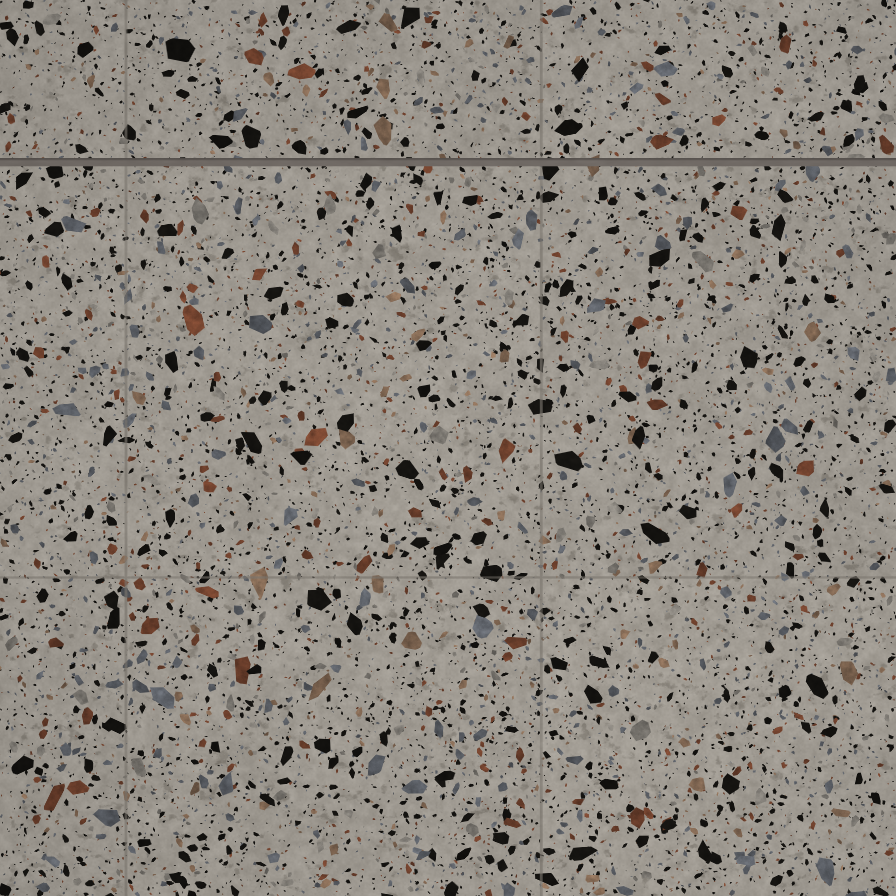
Reproduce this texture procedurally as a Shadertoy shader.

```glsl
// Terrazzo slabs: angular stone chips in grey cement, fine tile joints and one wide groove.

vec3 hash3(vec3 p) {
    p = fract(p * vec3(0.1031, 0.1030, 0.0973));
    p += dot(p, p.yxz + 33.33);
    return fract((p.xxy + p.yxx) * p.zyx);
}

float valueNoise(vec2 p) {
    vec2 i = floor(p), f = fract(p);
    f = f * f * (3.0 - 2.0 * f);
    float a = hash3(vec3(i, 7.0)).x;
    float b = hash3(vec3(i + vec2(1, 0), 7.0)).x;
    float c = hash3(vec3(i + vec2(0, 1), 7.0)).x;
    float d = hash3(vec3(i + vec2(1, 1), 7.0)).x;
    return mix(mix(a, b, f.x), mix(c, d, f.x), f.y);
}

float fbm(vec2 p) {
    float sum = 0.0, amplitude = 0.5;
    for (int i = 0; i < 4; i++) {
        sum += amplitude * valueNoise(p);
        p = p * 2.03 + 17.3;
        amplitude *= 0.5;
    }
    return sum;
}

// Distance to an irregular, stretched polygon of six random sides.
float chipDistance(vec2 q, float radius, vec3 seed) {
    vec3 shape = hash3(seed + 41.0);
    float turn = 6.2832 * shape.x;
    q = mat2(cos(turn), sin(turn), -sin(turn), cos(turn)) * q;
    q *= vec2(mix(0.68, 0.95, shape.y), mix(1.1, 1.5, shape.z));
    float d = length(q) - radius * 1.15;
    for (int k = 0; k < 6; k++) {
        vec3 side = hash3(seed + 11.0 * float(k) + 3.0);
        float angle = 1.0472 * (float(k) + 0.8 * side.x);
        d = max(d, dot(q, vec2(cos(angle), sin(angle))) - radius * mix(0.6, 1.1, side.y));
    }
    return d;
}

vec3 chipColour(float pick) {
    if (pick < 0.49) return vec3(0.075, 0.070, 0.060); // black basalt
    if (pick < 0.63) return vec3(0.42, 0.245, 0.17);   // rust
    if (pick < 0.82) return vec3(0.35, 0.365, 0.39);   // slate blue
    if (pick < 0.90) return vec3(0.50, 0.40, 0.32);    // tan
    return vec3(0.49, 0.475, 0.45);                    // pale grey
}

// Scatters chips on a jittered grid; radius is given in cells.
void scatterChips(inout vec3 colour, vec2 uv, float cells, float density,
                  float minRadius, float maxRadius, float pixel) {
    vec2 p = uv * cells, home = floor(p);
    for (int y = -1; y <= 1; y++)
    for (int x = -1; x <= 1; x++) {
        vec2 cell = home + vec2(x, y);
        vec3 seed = vec3(cell + 5.0, cells);
        vec3 place = hash3(seed);
        if (place.z > density) continue;
        vec3 look = hash3(seed + 91.7);
        float radius = mix(minRadius, maxRadius, look.x * look.x);
        float d = chipDistance(p - cell - 0.1 - 0.8 * place.xy, radius, seed) / cells;
        float cover = clamp(0.5 - d / pixel, 0.0, 1.0);
        vec3 stone = chipColour(look.y) * mix(0.85, 1.15, look.z);
        stone *= 0.75 + 0.5 * fbm(uv * 170.0 + 30.0 * place.xy);
        colour = mix(colour, stone, cover);
    }
}

// Coverage of a band centred on zero.
float band(float offset, float width, float pixel) {
    return clamp((0.5 * width - abs(offset)) / pixel + 0.5, 0.0, 1.0);
}

void mainImage(out vec4 fragColor, in vec2 fragCoord) {
    vec2 uv = fragCoord / iResolution.xy;
    float pixel = 1.0 / iResolution.y;

    // Cement with cloudy patches, faint pale aggregate and fine grain
    vec3 colour = vec3(0.625, 0.605, 0.572);
    colour += 0.05 * (fbm(uv * 24.0) - 0.47) + 0.10 * (fbm(uv * 120.0 + 9.0) - 0.47);
    colour += 0.025 * (valueNoise(uv * 480.0) - 0.5);
    colour -= 0.10 * smoothstep(0.62, 0.78, fbm(uv * vec2(75.0, 90.0) + 50.0));

    // Chips from dust to large stones
    scatterChips(colour, uv, 150.0, 0.36, 0.10, 0.24, pixel);
    scatterChips(colour, uv, 92.0, 0.38, 0.14, 0.30, pixel);
    scatterChips(colour, uv, 52.0, 0.38, 0.17, 0.35, pixel);
    scatterChips(colour, uv, 29.0, 0.30, 0.20, 0.40, pixel);

    // Square tiles: slight tone shifts and worn hairline joints
    vec2 tile = (uv - vec2(0.1406, 0.3555)) / 0.4635;
    colour *= 0.985 + 0.03 * hash3(vec3(floor(tile) + 8.0, 2.0)).x;
    vec2 joint = (fract(tile + 0.5) - 0.5) * 0.4635;
    float wear = 0.35 + 0.5 * fbm(uv * 35.0);
    float seam = max(band(joint.x, 0.0032, pixel), band(joint.y, 0.0026, pixel));
    colour = mix(colour, vec3(0.47, 0.45, 0.42), seam * wear);

    // Wide horizontal groove with a shaded upper lip
    float groove = uv.y - 0.819;
    vec3 grout = mix(vec3(0.44, 0.415, 0.395), vec3(0.33, 0.31, 0.295), smoothstep(0.001, 0.004, groove));
    grout += 0.04 * (fbm(uv * vec2(60.0, 200.0)) - 0.47);
    colour = mix(colour, grout, band(groove, 0.0092, pixel));

    // Soft falloff of light toward the borders
    vec2 centred = uv - vec2(0.54, 0.46);
    colour *= 1.015 - 0.13 * dot(centred, centred);
    fragColor = vec4(clamp(colour, 0.0, 1.0), 1.0);
}
```
